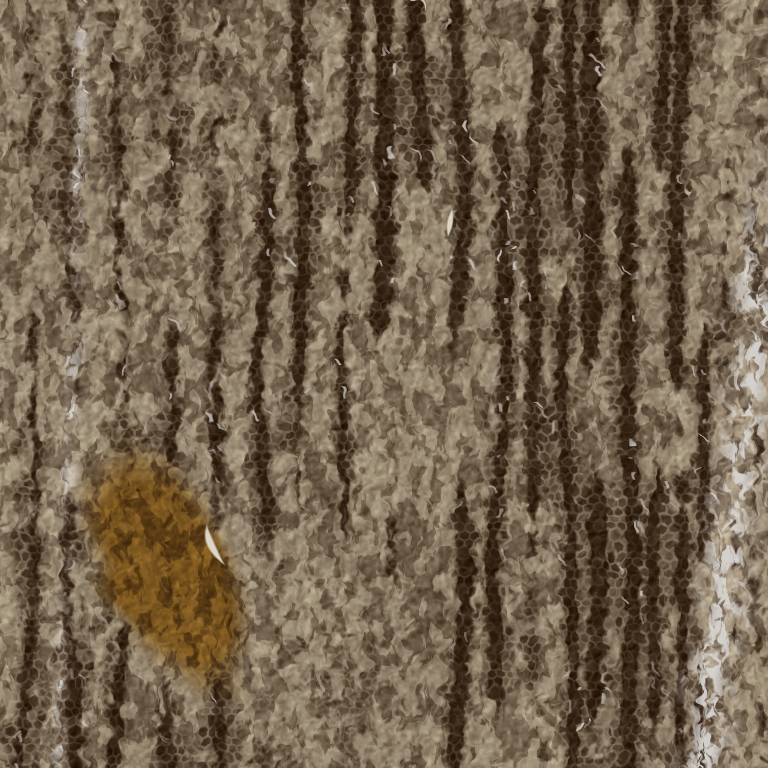
Give the GLSL for this texture, as a Shadertoy shader.

```glsl
float hash(vec2 p) {
    vec3 q = fract(vec3(p.xyx) * 0.1031);
    q += dot(q, q.yzx + 33.33);
    return fract((q.x + q.y) * q.z);
}

float noise(vec2 p) {
    vec2 i = floor(p), f = fract(p);
    f = f * f * (3.0 - 2.0 * f);
    return mix(mix(hash(i), hash(i + vec2(1, 0)), f.x),
               mix(hash(i + vec2(0, 1)), hash(i + vec2(1, 1)), f.x), f.y);
}

float fbm(vec2 p) {
    return 0.55 * noise(p) + 0.3 * noise(p * 2.1 + 17.0) + 0.15 * noise(p * 4.3 + 41.0);
}

vec2 warp(vec2 p) {
    return vec2(noise(p), noise(p + 57.0)) - 0.5;
}

// Distance to the wall of a hexagonal cell, and a random value per cell
vec2 honeycomb(vec2 p) {
    vec2 s = vec2(1.0, 1.732);
    vec2 a = mod(p, s) - 0.5 * s;
    vec2 b = mod(p - 0.5 * s, s) - 0.5 * s;
    vec2 g = dot(a, a) < dot(b, b) ? a : b;
    vec2 q = abs(g);
    return vec2(0.5 - max(dot(q, vec2(0.5, 0.866)), q.x), hash(floor((p - g) * 4.0 + 0.5)));
}

// Long vertical furrows: x is the dark core, y the wider shoulder
vec2 furrows(vec2 p) {
    vec2 depth = vec2(0);
    for (int i = 0; i < 21; i++) {
        float id = float(i), f = (id + 0.5) / 21.0;
        float x = mix(f, f * (2.0 - f), 0.4) + 0.014 * (hash(vec2(id, 3.0)) - 0.5);
        x += 0.02 * (noise(vec2(id * 9.0, p.y * 4.0)) - 0.5);
        float region = mix(mix(0.75, 0.45, p.y), 1.0, smoothstep(0.28, 0.4, x));
        region *= 1.0 - 0.6 * smoothstep(0.91, 0.95, x);
        region *= 1.0 - 0.8 * smoothstep(0.34, 0.2, p.y) * smoothstep(0.11, 0.07, abs(x - 0.43));
        float strength = region * smoothstep(0.05, 0.5, noise(vec2(id * 5.0 + 2.0, p.y * 4.5)));
        float d = abs(p.x - x);
        float width = 0.0075 + 0.005 * hash(vec2(id, 8.0));
        depth = max(depth, strength * vec2(exp(-pow(d / width, 2.0)), exp(-pow(d / 0.021, 2.0))));
    }
    return depth;
}

// Short bent flecks of reflected light
float flecks(vec2 p) {
    vec2 grid = vec2(42.0, 34.0), cell = floor(p * grid);
    float light = 0.0;
    for (int j = -1; j <= 1; j++)
    for (int i = -1; i <= 1; i++) {
        vec2 id = cell + vec2(i, j);
        float r = hash(id + 71.0);
        vec2 d = p - (id + vec2(hash(id), hash(id + 29.0))) / grid;
        d.x += d.y * (r * 2.4 - 1.4) + 110.0 * d.y * d.y * (hash(id + 13.0) - 0.5);
        float len = 0.003 + 0.008 * hash(id + 43.0);
        float line = smoothstep(0.003, 0.0008, abs(d.x)) * smoothstep(len, len * 0.6, abs(d.y));
        light = max(light, line * step(0.4, r) * (0.4 + 0.6 * hash(id + 91.0)));
    }
    return light;
}

float surface(vec2 p) {
    return 0.55 * noise(p * vec2(105.0, 75.0)) + 0.45 * noise(p * 200.0 + 9.0);
}

void mainImage(out vec4 fragColor, in vec2 fragCoord) {
    vec2 uv = fragCoord / iResolution.xy;
    vec2 p = uv + 0.008 * warp(uv * 60.0) + 0.005 * warp(uv * 140.0);

    // Outline of the slanted amber stain
    vec2 s = uv - vec2(0.213, 0.262);
    s = vec2(dot(s, vec2(0.89, 0.45)), dot(s, vec2(0.45, -0.89))) / vec2(0.08, 0.168);
    float stain = smoothstep(1.2, 0.75, length(s) + 0.25 * (noise(uv * 22.0) - 0.5));
    vec2 groove = furrows(p) * (1.0 - 0.75 * stain);

    // Pale skin with grain, side lighting and upright streaks
    float relief = surface(p + vec2(0.002, -0.002)) - surface(p - vec2(0.002, -0.002));
    float tone = 0.99 + 0.55 * relief + 0.55 * (fbm(uv * vec2(130.0, 105.0)) - 0.5);
    tone += 0.35 * (fbm(uv * vec2(30.0, 5.0)) - 0.5);

    // Worm-like blotches
    float blotch = fbm((p + 0.012 * warp(uv * 40.0 + 5.0)) * vec2(84.0, 50.0));
    tone -= 0.42 * smoothstep(0.47, 0.58, blotch);

    // Cell mesh on the shoulders and in loose patches
    vec2 comb = honeycomb((uv + 0.011 * warp(uv * 45.0 + 11.0) + 0.003 * warp(uv * 130.0)) * 72.0);
    float pit = smoothstep(0.03, 0.2, comb.x);
    float patches = smoothstep(0.5, 0.68, fbm(uv * vec2(15.0, 7.0) + 31.0));
    float mesh = smoothstep(0.36, 0.8, groove.y + 0.4 * patches + 0.8 * (blotch - 0.5));
    float cells = 0.68 - pit * (0.18 + 0.5 * comb.y) + 0.45 * relief;
    tone = mix(tone, cells, 0.85 * mesh);

    // Dark furrow floors with ragged rims
    float core = smoothstep(0.28, 0.62, groove.x + 0.7 * (blotch - 0.5));
    float wall = 0.34 * noise(uv * 60.0 + 3.0) * (1.0 - pit);
    tone = mix(tone, wall - 0.12 + 0.22 * comb.y * comb.y + 0.3 * relief, 0.92 * core);
    vec3 color = mix(vec3(0.20, 0.13, 0.07), vec3(0.59, 0.53, 0.44), clamp(tone, -0.25, 1.4));
    color = mix(color, color * vec3(0.81, 0.63, 0.27), stain);

    // Wet bands near both sides, broken into specks
    float right = 0.925 + 0.07 * smoothstep(0.0, 0.8, uv.y) + 0.02 * (noise(uv.yy * 9.0) - 0.5);
    float left = 0.075 + 0.035 * uv.y + 0.015 * (noise(uv.yy * 7.0 + 20.0) - 0.5);
    float wetRight = exp(-pow((uv.x - right) / 0.028, 2.0)) * smoothstep(0.85, 0.6, uv.y);
    float wetLeft = exp(-pow((uv.x - left) / 0.011, 2.0)) * (0.2 + 0.8 * noise(uv.yy * 8.0 + 4.0));
    float shine = fbm((p + 0.008 * warp(uv * 90.0)) * vec2(105.0, 58.0) + 83.0);
    float gloss = wetRight * smoothstep(0.47, 0.66, shine) + 0.75 * wetLeft * smoothstep(0.5, 0.68, shine);
    color += vec3(0.08, 0.08, 0.085) * (wetRight + wetLeft);

    // Flecks gather along furrow edges and wet bands
    float edge = smoothstep(0.25, 0.6, groove.y) * smoothstep(0.4, 0.62, noise(uv * vec2(18.0, 11.0) + 7.0));
    float glint = flecks(p) * clamp(0.12 + 0.85 * edge + wetRight + wetLeft, 0.0, 1.0);
    color = mix(color, vec3(0.84, 0.83, 0.82), clamp(gloss + 0.85 * glint, 0.0, 0.95));

    // White crescent beside the stain and a small upright sliver
    vec2 c = uv - vec2(0.277, 0.29);
    float bend = abs(c.x + 0.45 * c.y - 9.0 * c.y * c.y + 0.002);
    float crescent = smoothstep(0.002, -0.002, bend - 0.005 * (1.0 - pow(c.y / 0.025, 2.0)));
    vec2 v = uv - vec2(0.586, 0.71);
    float sliver = smoothstep(0.002, -0.001, abs(v.x - 0.15 * v.y) - 0.003 * (1.0 - pow(v.y / 0.016, 2.0)));
    color = mix(color, vec3(0.86, 0.84, 0.78), max(crescent, sliver));

    fragColor = vec4(clamp(color, 0.0, 1.0), 1.0);
}
```
